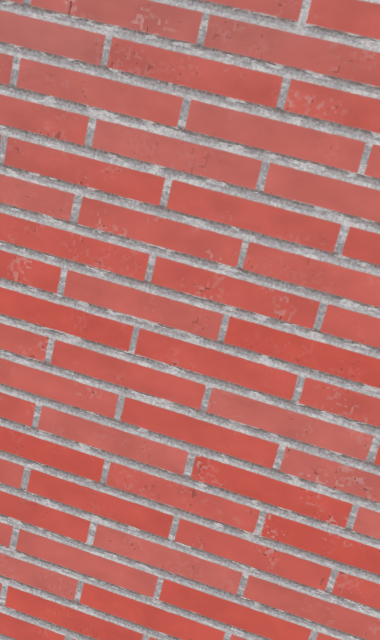
Give the GLSL for this texture, as a Shadertoy shader.

```glsl
const vec2 CELL = vec2(0.26, 0.0555);          // brick pitch in canvas heights
const vec2 HALF_BRICK = vec2(0.1245, 0.0203);
const vec3 RED = vec3(0.765, 0.335, 0.295);
const vec3 ROSE = vec3(0.75, 0.41, 0.38);
const vec3 DULL = vec3(0.70, 0.43, 0.41);
const vec3 SCUFF = vec3(0.76, 0.58, 0.57);
const vec3 PIT = vec3(0.46, 0.27, 0.26);
const vec3 MORTAR = vec3(0.61, 0.59, 0.595);
const vec3 MORTAR_LIGHT = vec3(0.77, 0.75, 0.75);
const vec3 MORTAR_DARK = vec3(0.46, 0.41, 0.40);

float hash(vec2 p) {
    vec3 q = fract(vec3(p.xyx) * 0.1031);
    q += dot(q, q.yzx + 33.33);
    return fract((q.x + q.y) * q.z);
}

float noise(vec2 p) {
    vec2 i = floor(p), f = fract(p);
    f = f * f * (3.0 - 2.0 * f);
    return mix(mix(hash(i), hash(i + vec2(1, 0)), f.x),
               mix(hash(i + vec2(0, 1)), hash(i + vec2(1, 1)), f.x), f.y);
}

float fbm(vec2 p) {
    float sum = 0.0, amp = 0.53;
    for (int i = 0; i < 4; i++) {
        sum += amp * noise(p);
        p = mat2(1.6, 1.2, -1.2, 1.6) * p + 7.3;
        amp *= 0.5;
    }
    return sum;
}

float roundedBox(vec2 p, vec2 halfSize, float radius) {
    vec2 q = abs(p) - halfSize + radius;
    return length(max(q, 0.0)) + min(max(q.x, q.y), 0.0) - radius;
}

// Canvas point (y down) to wall coordinates: x in bricks, y in courses
vec2 toWall(vec2 p) {
    mat3 view = mat3(0.2418, 0.0566, -0.033,
                     -0.0092, 0.0613, 0.01315,
                     0.2096, 0.5313, 1.0);
    vec3 w = inverse(view) * vec3(p, 1.0);
    return w.xy / w.z;
}

vec3 brickColor(vec2 id, vec2 surface, vec2 canvas, float edge) {
    float tone = hash(id + 40.0);
    vec2 seed = surface + id * 3.7;
    vec3 color = mix(RED, ROSE, tone);
    float faded = (1.0 - smoothstep(0.08, 0.42, canvas.y + 0.25 * canvas.x)) * 0.85;
    color = mix(color, DULL, faded * (0.6 + 0.4 * hash(id + 71.0)));
    color *= 0.93 + 0.14 * fbm(seed * vec2(22.0, 35.0));

    // Pale scuffs and small dark pits, heavier on some bricks
    float wear = hash(id + 13.0);
    float patches = smoothstep(0.48, 0.75, fbm(seed * 28.0));
    float speckle = smoothstep(0.5, 0.8, noise(seed * 210.0));
    color = mix(color, SCUFF, patches * speckle * (0.15 + 0.6 * wear * wear));
    float pits = smoothstep(0.84, 0.94, noise(seed * 170.0 + 5.0));
    color = mix(color, PIT, pits * patches * (0.25 + 0.5 * wear));

    // Worn rim
    float rim = smoothstep(-0.0028, -0.0004, edge);
    return mix(color, SCUFF, 0.25 * rim * noise(seed * 90.0));
}

vec3 mortarColor(vec2 surface, float y) {
    float shadow = smoothstep(0.30, 0.37, y) * (1.0 - smoothstep(0.39, 0.48, y));
    float ledge = smoothstep(-0.50, -0.43, y) * (1.0 - smoothstep(-0.39, -0.33, y));
    float streaks = fbm(surface * vec2(45.0, 150.0));
    float grain = noise(surface * 330.0) - 0.5;
    vec3 color = mix(MORTAR, MORTAR_DARK, shadow * (0.55 + 0.45 * streaks));
    color = mix(color, MORTAR_LIGHT, ledge * (0.35 + 0.6 * streaks));
    color = mix(color, MORTAR_LIGHT, 0.8 * smoothstep(0.52, 0.72, streaks));
    return color + 0.13 * grain;
}

void mainImage(out vec4 fragColor, in vec2 fragCoord) {
    vec2 canvas = fragCoord / iResolution.y;
    canvas.y = 1.0 - canvas.y;
    vec2 wall = toWall(canvas);
    vec2 surface = wall * CELL + 4.0;

    // Running bond: odd courses shift by half a brick
    float course = floor(wall.y + 0.5);
    float along = wall.x - 0.5 * mod(course, 2.0);
    vec2 id = vec2(floor(along), course) + 50.0;
    vec2 local = vec2(fract(along) - 0.5, wall.y - course);
    local.x += 0.008 * (hash(id + 9.0) - 0.5);

    float edge = roundedBox(local * CELL, HALF_BRICK, 0.0022);
    edge += 0.0016 * (fbm(surface * 90.0) - 0.5);
    float blur = 1.0 / iResolution.y;
    float brick = 1.0 - smoothstep(-blur, blur, edge);

    vec3 color = mix(mortarColor(surface, local.y),
                     brickColor(id, surface, canvas, edge), brick);
    fragColor = vec4(color, 1.0);
}
```
